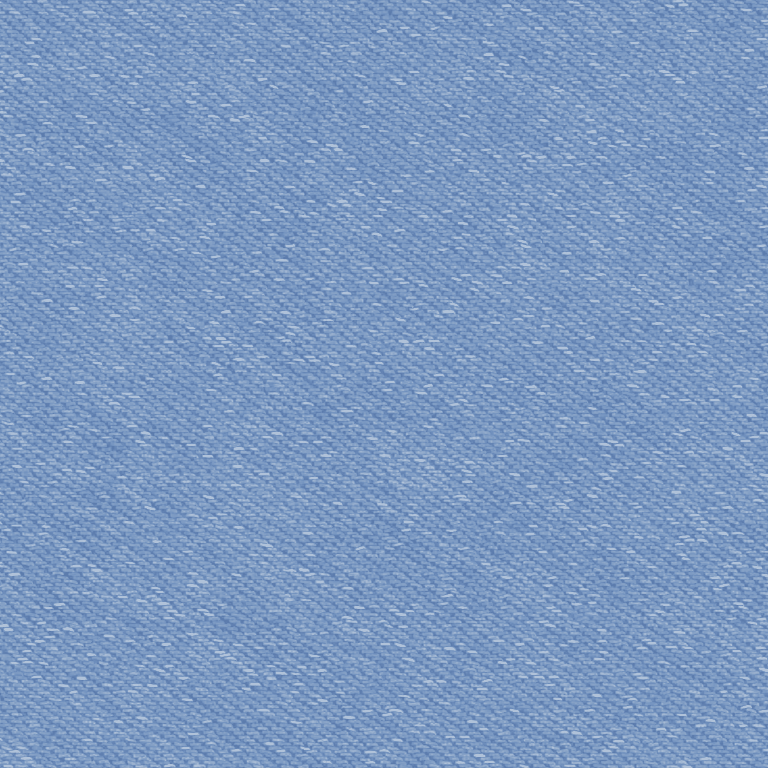
Give the GLSL for this texture, as a Shadertoy shader.

```glsl
// Light blue denim: a fine twill weave of short pale stitches stepping down to the right.

const vec2 WEAVE = vec2(52.0, 208.0);   // stitches across, rows down
const float ROW_SHIFT = 3.0 / 8.0;      // part of a stitch that each row steps sideways

const vec3 DEEP_BLUE = vec3(0.360, 0.485, 0.680);
const vec3 MID_BLUE  = vec3(0.450, 0.575, 0.750);
const vec3 SOFT_BLUE = vec3(0.535, 0.640, 0.780);
const vec3 PALE_BLUE = vec3(0.690, 0.760, 0.850);

float hash(vec2 p) {
    vec3 q = fract(vec3(p.xyx) * 0.1031);
    q += dot(q, q.yzx + 33.33);
    return fract((q.x + q.y) * q.z);
}

float valueNoise(vec2 p) {
    vec2 cell = floor(p);
    vec2 f = fract(p);
    f = f * f * (3.0 - 2.0 * f);
    float low = mix(hash(cell), hash(cell + vec2(1.0, 0.0)), f.x);
    float high = mix(hash(cell + vec2(0.0, 1.0)), hash(cell + vec2(1.0)), f.x);
    return mix(low, high, f.y);
}

float roundedBox(vec2 p, vec2 halfSize, float radius) {
    vec2 d = abs(p) - halfSize + radius;
    return length(max(d, 0.0)) + min(max(d.x, d.y), 0.0) - radius;
}

// Blends the four thread colours, from deep (0) to pale (1)
vec3 threadColor(float tone) {
    float t = clamp(tone, 0.0, 1.0) * 3.0;
    vec3 color = mix(DEEP_BLUE, MID_BLUE, clamp(t, 0.0, 1.0));
    color = mix(color, SOFT_BLUE, clamp(t - 1.0, 0.0, 1.0));
    return mix(color, PALE_BLUE, clamp(t - 2.0, 0.0, 1.0));
}

// Uneven fading: broad patches plus streaks that follow the twill
float fading(vec2 uv) {
    vec2 along = normalize(vec2(0.85, -0.53));
    vec2 twill = vec2(dot(uv, along), dot(uv, vec2(-along.y, along.x)));
    float streaks = valueNoise(twill * vec2(20.0, 85.0) + 40.0) - 0.5;
    float patches = valueNoise(uv * 13.0 + 7.0) - 0.5;
    return 0.13 * streaks + 0.05 * patches;
}

// Tone of one stitch over the dark ground, its right end dipping to the next row
float stitchTone(vec2 uv, float blur) {
    vec2 p = uv * WEAVE;
    float row = floor(p.y);
    p.x += row * ROW_SHIFT + 0.10 * (hash(vec2(row, 5.0)) - 0.5);
    vec2 id = vec2(floor(p.x), row);
    vec2 local = fract(p) - 0.5;
    local.x += 0.12 * (hash(id + 47.0) - 0.5);
    local.y += 0.15 * local.x + 0.16 * (hash(id + 71.0) - 0.5);
    local.y += 0.35 * smoothstep(0.22, 0.45, local.x);

    // Distance is measured in canvas units
    float halfLength = 0.34 + 0.10 * hash(id + 19.0);
    float d = roundedBox(local / WEAVE, vec2(halfLength, 0.40) / WEAVE, 0.0016);
    float coverage = 1.0 - smoothstep(-blur, blur, d);

    // Rare bleached threads show as a thin bright core
    float variation = 0.26 * (hash(id + 3.0) - 0.5);
    float core = 1.0 - smoothstep(0.4, 1.0, length(local / vec2(0.44, 0.50)));
    float bleached = 0.62 * smoothstep(0.86, 1.0, hash(id + 131.0)) * core;
    return mix(0.14, 0.66 + variation + bleached, coverage);
}

void mainImage(out vec4 fragColor, in vec2 fragCoord) {
    vec2 uv = fragCoord / iResolution.y;
    float blur = max(0.0013, 0.65 / iResolution.y);

    // Slight waviness of the threads
    vec2 wave = vec2(valueNoise(uv * 80.0), valueNoise(uv * 80.0 + 90.0)) - 0.5;
    float tone = stitchTone(uv + 0.0032 * wave, blur);

    // Fine fibre fuzz over both stitches and gaps
    float fuzz = valueNoise(uv * vec2(400.0, 500.0)) - 0.5;
    tone += fading(uv) + 0.38 * fuzz;

    fragColor = vec4(threadColor(tone), 1.0);
}
```
